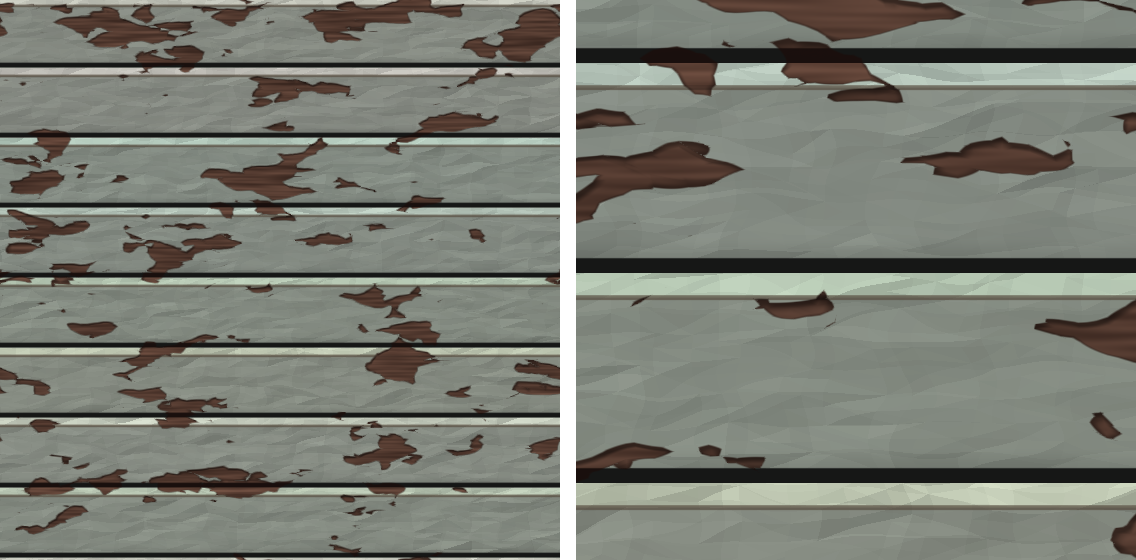
Left: the whole. Right: its middle third, enlarged.
Write a Shadertoy shader that draws this texture.

```glsl
// Eight horizontal siding boards with dark gaps, bright bevels and crinkled grey paint.
// Piecewise-linear facet noise gives the angular crinkles and flakes; gradient noise
// gathers the flakes into patches of bare, grained wood. All noise wraps at the canvas.

const float BOARDS = 8.0;
const float GAP_TOP = 0.073;      // heights as fractions of one board
const float BEVEL_BASE = 0.885;
const float BOARD_SHIFT = 0.031;
const float WEAR_LEVEL = 0.67;

const vec3 PAINT = vec3(0.515, 0.535, 0.505);
const vec3 BEVEL = vec3(0.725, 0.74, 0.71);
const vec3 SEAM = vec3(0.34, 0.30, 0.25);
const vec3 GAP = vec3(0.085, 0.09, 0.088);
const vec3 GAP_WORN = vec3(0.10, 0.06, 0.05);
const vec3 WOOD_DARK = vec3(0.23, 0.155, 0.125);
const vec3 WOOD_LIGHT = vec3(0.40, 0.285, 0.235);

float hash(vec2 p) {
    vec3 q = fract(p.xyx * vec3(0.1031, 0.1030, 0.0973));
    q += dot(q, q.yzx + 33.33);
    return fract((q.x + q.y) * q.z);
}

float lattice(vec2 cell, vec2 period, float seed) {
    return hash(mod(cell, period) + seed * 17.3);
}

float cornerSlope(vec2 cell, vec2 offset, vec2 period, float seed) {
    float angle = 6.28318 * lattice(cell, period, seed);
    return dot(vec2(cos(angle), sin(angle)), offset);
}

// Gradient noise, roughly -0.7 to 0.7, wrapping after one canvas
float gradientNoise(vec2 uv, vec2 period, float seed) {
    vec2 p = uv * period, i = floor(p), f = fract(p);
    vec2 w = f * f * f * (f * (f * 6.0 - 15.0) + 10.0);
    vec2 e = vec2(1.0, 0.0);
    float low = mix(cornerSlope(i, f, period, seed),
                    cornerSlope(i + e.xy, f - e.xy, period, seed), w.x);
    float high = mix(cornerSlope(i + e.yx, f - e.yx, period, seed),
                     cornerSlope(i + e.xx, f - e.xx, period, seed), w.x);
    return mix(low, high, w.y);
}

// Random heights joined by flat triangles: x is the height, yz the slope
vec3 facetNoise(vec2 uv, vec2 period, float seed) {
    vec2 p = uv * period, i = floor(p), f = fract(p);
    float flip = step(0.5, lattice(i, period, seed + 5.0));
    vec2 near = vec2(flip, 0.0), far = vec2(1.0 - flip, 0.0), up = vec2(0.0, 1.0);
    f.x = mix(f.x, 1.0 - f.x, flip);
    float a = lattice(i + near, period, seed);
    float b = lattice(i + far, period, seed);
    float c = lattice(i + near + up, period, seed);
    float d = lattice(i + far + up, period, seed);
    vec2 slope = f.x > f.y ? vec2(b - a, d - b) : vec2(d - c, c - a);
    float height = a + dot(slope, f);
    slope.x *= 1.0 - 2.0 * flip;
    return vec3(height, slope);
}

// Amount of paint loss: broad patches broken up by angular flakes
float wearField(vec2 uv) {
    float patches = gradientNoise(uv, vec2(5.0, 11.0), 1.0)
                  + 0.5 * gradientNoise(uv, vec2(11.0, 23.0), 2.0);
    float flakes = 0.75 * facetNoise(uv, vec2(27.0, 70.0), 3.0).x
                 + 0.25 * facetNoise(uv, vec2(63.0, 150.0), 4.0).x;
    return 0.95 * patches + 0.8 * flakes - 0.025;
}

// Light and dark tilt of the crinkled paint
float crinkle(vec2 uv) {
    vec2 broad = facetNoise(uv, vec2(19.0, 58.0), 6.0).yz;
    vec2 fine = facetNoise(uv, vec2(37.0, 104.0), 7.0).yz;
    return dot(broad, vec2(0.35, -0.75)) + 0.55 * dot(fine, vec2(0.4, -0.7));
}

vec3 woodColor(vec2 uv) {
    float grain = 0.5 + 0.7 * gradientNoise(uv, vec2(7.0, 150.0), 8.0)
                + 0.5 * gradientNoise(uv, vec2(16.0, 230.0), 9.0);
    return mix(WOOD_DARK, WOOD_LIGHT, clamp(grain, 0.0, 1.0));
}

void mainImage(out vec4 fragColor, in vec2 fragCoord) {
    vec2 uv = fragCoord / iResolution.xy;
    float boardY = uv.y * BOARDS - BOARD_SHIFT;
    float row = mod(floor(boardY), BOARDS), y = fract(boardY);
    float aa = BOARDS / iResolution.y;

    // Bend the lattices so flakes and creases look irregular
    vec2 bent = uv + vec2(0.016 * gradientNoise(uv, vec2(13.0, 29.0), 10.0),
                          0.008 * gradientNoise(uv, vec2(17.0, 31.0), 11.0));

    // Board profile: flat face, bright bevel and a thin seam between them
    float bevel = smoothstep(BEVEL_BASE - aa, BEVEL_BASE + aa, y);
    float seam = 1.0 - smoothstep(0.008, 0.008 + 1.5 * aa, abs(y - BEVEL_BASE));
    vec3 tint = 0.035 * (vec3(hash(vec2(row, 41.0)), hash(vec2(row, 42.0)),
                             hash(vec2(row, 43.0))) - 0.5);
    vec3 paint = mix(PAINT + 0.3 * tint, BEVEL + 2.0 * tint, bevel);
    paint *= 1.0 + mix(0.105, 0.14, bevel) * crinkle(bent);
    paint *= 0.92 + 0.08 * smoothstep(GAP_TOP, GAP_TOP + 0.1, y);
    paint = mix(paint, SEAM, 0.7 * seam);

    // Bare wood, shaded beneath the surrounding paint edge
    float wear = wearField(bent) - WEAR_LEVEL;
    float edge = max(fwidth(wear), 0.004);
    float bare = smoothstep(-edge, edge, wear);
    float above = wearField(bent + vec2(-0.001, 0.0028)) - WEAR_LEVEL;
    float lit = smoothstep(-0.05, 0.06, above) * smoothstep(-0.02, 0.05, wear);
    vec3 wood = woodColor(uv) * mix(0.55, 1.0, lit) * (1.0 + 0.15 * bevel - 0.2 * seam);
    vec3 color = mix(paint, wood, bare);

    // Shadow gap below each board
    float gap = 1.0 - smoothstep(GAP_TOP - aa, GAP_TOP + aa, y);
    gap *= smoothstep(0.0, aa, y);
    color = mix(color, mix(GAP, GAP_WORN, bare), gap);
    fragColor = vec4(color, 1.0);
}
```
